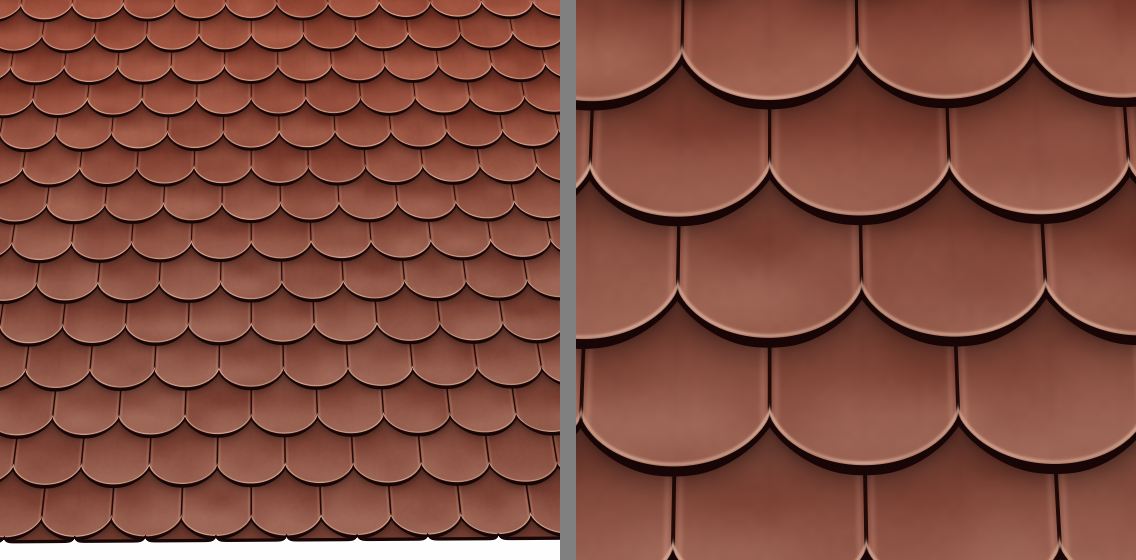
Left, the full canvas; right, a detail of the centre.
A Shadertoy shader for this texture:

```glsl
// Roof of overlapping scalloped clay tiles in mild perspective, ending in a white strip below the eaves.

float hash(vec2 p) {
    p = fract(p * vec2(0.1731, 0.3117) + 0.37);
    p += dot(p, p.yx + 19.19);
    return fract((p.x + p.y) * p.x * 7.31);
}

float noise(vec2 p) {
    vec2 i = floor(p), f = fract(p);
    f = f * f * (3.0 - 2.0 * f);
    return mix(mix(hash(i), hash(i + vec2(1, 0)), f.x),
               mix(hash(i + vec2(0, 1)), hash(i + vec2(1, 1)), f.x), f.y);
}

// Antialiased coverage: 1 where the distance is positive
float cover(float d) {
    return clamp(d * iResolution.y + 0.5, 0.0, 1.0);
}

// Tile width grows toward the eaves
float tileWidth(float y) {
    return 0.091 + 0.0365 * y;
}

// Height of the lowest point of a row, measured downward from the top
float rowBottom(float row) {
    return 0.0352 + 0.05534 * row + 0.000296 * pow(row, 2.55);
}

// Column coordinate; alternate rows shift by half a tile
float columnAt(vec2 p, float row) {
    return (p.x - 0.4486) / tileWidth(p.y) + 0.5 * mod(row + 1.0, 2.0);
}

vec3 tileColor(vec2 p, float row, float column, float f, float up, float d) {
    float tone = hash(vec2(floor(column) + 31.0, row * 3.0 + 7.0));
    float cloud = noise(vec2(column * 2.3, up * 4.0 + row * 9.0));

    // Clay body: lighter toward the lower lip, with soft uneven reflections
    float sheen = 0.85 * (1.0 - smoothstep(0.05, 0.8, up));
    sheen += 0.5 * (cloud - 0.5) + 0.35 * (tone - 0.5);
    vec3 color = mix(vec3(0.48, 0.24, 0.185), vec3(0.62, 0.39, 0.32), clamp(sheen, 0.0, 1.0));
    color *= mix(vec3(1.06, 0.91, 0.85), vec3(1.0, 1.03, 1.05), smoothstep(0.0, 0.6, p.y));
    color *= 0.985 + 0.03 * noise(p * 190.0);

    // Dark joint between neighbours, with a pale bevel beside it
    float side = (0.5 - abs(f)) * tileWidth(p.y);
    color += vec3(0.07, 0.065, 0.06) * exp(-pow((side - 0.004) / 0.002, 2.0));
    float joint = 0.0006 + 0.0009 * p.y;
    color = mix(color, vec3(0.13, 0.04, 0.03), cover(joint - side));

    // Bright rim along the scalloped lip
    float glint = 0.55 + 0.45 * noise(vec2(column * 4.0, row * 5.0));
    float rim = exp(-pow((d - 0.0013) / 0.0013, 2.0));
    return mix(color, vec3(0.82, 0.64, 0.56), rim * glint);
}

void mainImage(out vec4 fragColor, in vec2 fragCoord) {
    vec2 p = fragCoord / iResolution.xy;
    p.y = 1.0 - p.y + 0.0065 * p.x; // downward, with a slight tilt
    vec3 dark = vec3(0.09, 0.025, 0.018);
    vec3 color = dark;

    // Rows from the eaves upward, each lying over the one below
    for (int i = 14; i >= 0; i--) {
        float row = float(i);
        float bottom = rowBottom(row);
        float size = tileWidth(bottom);
        float column = columnAt(p, row);
        float f = fract(column) - 0.5;

        // Elliptical lip and approximate distance to it
        float arc = sqrt(1.0 - f * f / 0.2809);
        float slope = 0.389 * f / (0.2809 * arc);
        float up = (bottom - p.y) / size;
        float d = (up - 0.389 * (1.0 - arc)) * size / sqrt(1.0 + slope * slope);

        // Cast shadow, tile thickness, then the face
        color *= 1.0 - 0.6 * exp(min(d, 0.0) / 0.009);
        float thickness = mix(0.0058, 0.0028, smoothstep(0.1, 0.5, abs(f))) * size / 0.11;
        color = mix(color, dark, cover(d + thickness));
        color = mix(color, tileColor(p, row, column, f, up, d), cover(d));
    }

    // Eaves: dark lip with small notches, white beneath
    float notch = abs(fract(columnAt(p, 14.0)) - 0.5) * 2.0;
    float eaves = 0.9705 - 0.0075 * pow(notch, 14.0);
    color = mix(color, dark, cover(p.y - eaves + 0.006));
    color = mix(color, vec3(0.995), cover(p.y - eaves));

    fragColor = vec4(color, 1.0);
}
```
